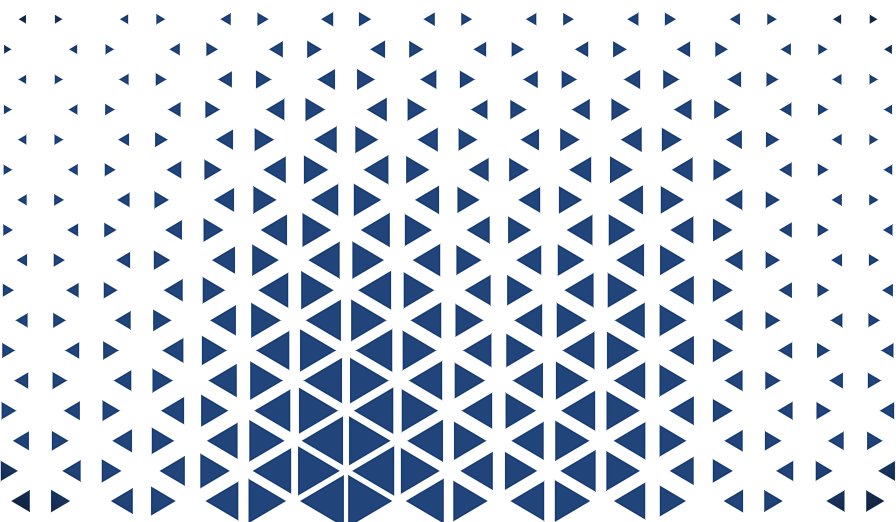
This background is drawn by a WebGL 1 fragment shader. Its source:

```glsl
precision highp float;

uniform vec2 u_resolution;

// Lengths are fractions of the canvas width
const vec2 CELL = vec2(0.05684, 0.03361);   // column width, row step
const vec2 GRID_ORIGIN = vec2(0.0452, 0.0234);
const float LAST_ROW = 16.0;
const float RIM_WIDTH = 0.0016;
const float LEFT_PEAK_X = 0.39;

const vec3 PAPER = vec3(1.0);
const vec3 BLUE = vec3(0.13, 0.27, 0.48);
const vec3 RIM_BLUE = vec3(0.07, 0.22, 0.44);
const vec3 CORNER_NAVY = vec3(0.05, 0.12, 0.22);

float bell(float offset, float width) {
  float t = offset / width;
  return exp(-t * t);
}

// Triangle scale: two soft peaks that swell towards the bottom
float triangleScale(float x, float depth) {
  float base = 0.14 + 0.22 * depth * depth;
  float leftHeight = 0.10 + 0.90 * depth - 0.48 * depth * depth;
  float rightHeight = 0.08 + 0.85 * depth - 0.62 * depth * depth;
  float leftWidth = x < LEFT_PEAK_X ? mix(0.208, 0.18, depth) : 0.163;
  float rightX = mix(0.729, 0.661, depth);
  float rightWidth = mix(0.182, 0.102, depth);
  return base + leftHeight * bell(x - LEFT_PEAK_X, leftWidth)
              + rightHeight * bell(x - rightX, rightWidth);
}

// Signed distance to a triangle around its centroid, pointing along +x
float triangleDistance(vec2 p, float inradius) {
  vec2 slantNormal = normalize(CELL.yx);
  return max(-p.x, dot(vec2(p.x, abs(p.y)), slantNormal)) - inradius;
}

// Distance to the triangle of one column and row
float cellDistance(vec2 p, float column, float row) {
  float odd = mod(column + row, 2.0);
  float direction = 1.0 - 2.0 * odd;
  vec2 cell = vec2(column + mix(1.0, 2.0, odd) / 3.0, row);
  vec2 centroid = GRID_ORIGIN + cell * CELL;
  float scale = triangleScale(centroid.x, 1.0 - row / LAST_ROW);
  vec2 local = p - centroid;
  local.x *= direction;
  return triangleDistance(local, scale * CELL.x / 3.0);
}

void main() {
  vec2 p = gl_FragCoord.xy / u_resolution.x;
  float pixel = 1.0 / u_resolution.x;

  // Nearest of the two triangles that share this part of the column
  vec2 grid = floor((p - GRID_ORIGIN) / CELL);
  float d = 1.0;
  for (int i = 0; i < 2; i++) {
    float row = clamp(grid.y + float(i), 0.0, LAST_ROW);
    d = min(d, cellDistance(p, grid.x, row));
  }

  // Fill with a darker rim and navy corners
  float rim = smoothstep(-RIM_WIDTH - pixel, -RIM_WIDTH + pixel, d);
  vec3 ink = mix(BLUE, RIM_BLUE, rim);
  vec2 centered = abs(2.0 * gl_FragCoord.xy / u_resolution - 1.0);
  float corner = smoothstep(0.6, 1.0, centered.x * centered.y);
  ink = mix(ink, CORNER_NAVY, corner);

  float coverage = 1.0 - smoothstep(-0.7 * pixel, 0.7 * pixel, d);
  gl_FragColor = vec4(mix(PAPER, ink, coverage), 1.0);
}
```
